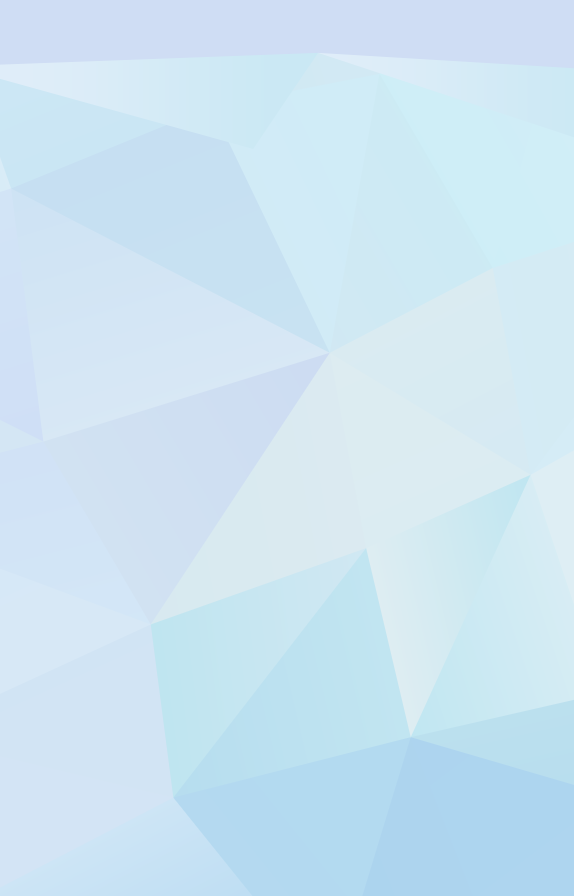
This background is drawn by a WebGL 2 fragment shader. Its source:

```glsl
#version 300 es
precision highp float;
// Pale low-poly backdrop: large pastel facets under a flat lavender band.

uniform vec2 u_resolution;
out vec4 fragColor;

const float FACET_SIZE = 0.25;

float hash(vec2 p) {
    return fract(sin(dot(p, vec2(127.1, 311.7))) * 43758.5453);
}

vec2 hash2(vec2 p) {
    return vec2(hash(p), hash(p + 37.3));
}

// Jittered grid corner; the jitter is small enough to keep triangles upright.
vec2 corner(vec2 id) {
    return id + 0.49 * (hash2(id) - 0.5);
}

// Signed distance to the line a-b, positive on its left.
float side(vec2 p, vec2 a, vec2 b) {
    vec2 e = normalize(b - a);
    return e.x * (p.y - a.y) - e.y * (p.x - a.x);
}

float glow(vec2 p, vec2 center, vec2 radius) {
    vec2 d = (p - center) / radius;
    return exp(-dot(d, d));
}

// Broad colour zones that the facets sample.
vec3 zoneColor(vec2 p) {
    vec3 c = vec3(0.825, 0.918, 0.96);
    c = mix(c, vec3(0.72, 0.875, 0.95), glow(p, vec2(0.1, 0.81), vec2(0.18, 0.1)));
    c = mix(c, vec3(0.80, 0.93, 0.965), glow(p, vec2(0.55, 0.82), vec2(0.2, 0.12)));
    c = mix(c, vec3(0.80, 0.855, 0.955), glow(p, vec2(0.04, 0.56), vec2(0.22, 0.22)));
    c = mix(c, vec3(0.875, 0.927, 0.94), glow(p, vec2(0.5, 0.43), vec2(0.26, 0.15)));

    // Lower part: pale on the left, cyan turning to blue on the right
    vec3 deep = mix(vec3(0.67, 0.825, 0.93), vec3(0.75, 0.90, 0.94), smoothstep(0.02, 0.32, p.y));
    vec3 low = mix(vec3(0.835, 0.90, 0.965), deep, smoothstep(0.06, 0.28, p.x));
    return mix(c, low, smoothstep(0.36, 0.29, p.y));
}

// Adds one triangle: colour in rgb, antialiased coverage in a.
vec4 facet(vec2 p, vec2 a, vec2 b, vec2 c, float pixel, mat2 turn) {
    float ab = side(p, a, b), bc = side(p, b, c), ca = side(p, c, a);
    float cover = clamp(0.5 + min(ab, min(bc, ca)) / pixel, 0.0, 1.0);
    if (cover <= 0.0) return vec4(0.0);

    vec2 middle = (a + b + c) / 3.0;
    vec2 place = transpose(turn) * middle * FACET_SIZE;
    float ramp = clamp(bc / side(a, b, c), 0.0, 1.0);
    float pick = hash(middle + 5.1);

    // Two nearby zone colours, blended from one corner to the far edge
    vec3 start = zoneColor(place + 0.13 * (hash2(middle) - 0.5));
    vec3 end = zoneColor(place + 0.2 * (hash2(middle + 9.7) - 0.5));
    start = mix(start, vec3(0.88, 0.935, 0.97), 0.6 * pick * pick);
    vec3 color = mix(start, end, ramp) + 0.018 * (hash(middle + 2.3) - 0.5);
    return vec4(color, 1.0) * cover;
}

void main() {
    vec2 p = gl_FragCoord.xy / u_resolution.y;
    float pixel = 1.0 / u_resolution.y;

    // Tilted triangle mesh
    mat2 turn = mat2(cos(0.35), -sin(0.35), sin(0.35), cos(0.35));
    vec2 q = turn * p / FACET_SIZE;
    float meshPixel = pixel / FACET_SIZE;
    vec4 sum = vec4(0.0);
    for (int j = -1; j <= 1; j++) {
        for (int i = -1; i <= 1; i++) {
            vec2 id = floor(q) + vec2(i, j);
            vec2 a = corner(id), b = corner(id + vec2(1, 0));
            vec2 c = corner(id + vec2(1, 1)), d = corner(id + vec2(0, 1));
            if (hash(id + 71.7) < 0.5) {
                sum += facet(q, a, b, c, meshPixel, turn);
                sum += facet(q, c, d, a, meshPixel, turn);
            } else {
                sum += facet(q, b, c, d, meshPixel, turn);
                sum += facet(q, d, a, b, meshPixel, turn);
            }
        }
    }
    vec3 color = sum.rgb / max(sum.a, 0.001);

    // Band with a shallow peak, and pale slivers tapering below it
    float peak = p.x - 0.355;
    float bandEdge = 0.941 - max(-0.037 * peak, 0.06 * peak);
    float sliverEdge = peak < 0.0 ? 0.912 - 0.277 * p.x : 0.941 - 0.33 * peak;
    float slope = smoothstep(0.0, 0.36, peak < 0.0 ? p.x : peak);
    vec3 sliver = mix(vec3(0.875, 0.93, 0.975), vec3(0.79, 0.91, 0.955), slope);
    float leftSide = side(p, vec2(0.282, 0.833), vec2(0.355, 0.941));
    float inside = peak < 0.0 ? min(p.y - sliverEdge, leftSide) : p.y - sliverEdge;
    color = mix(color, sliver, clamp(0.5 + inside / pixel, 0.0, 1.0));
    color = mix(color, vec3(0.81, 0.865, 0.957), clamp(0.5 + (p.y - bandEdge) / pixel, 0.0, 1.0));

    fragColor = vec4(color, 1.0);
}
```
